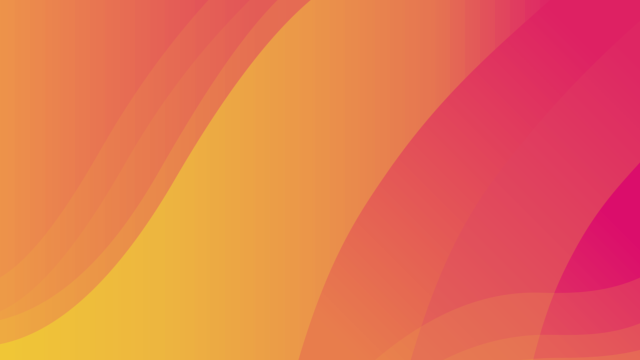
Reproduce this background procedurally as a WebGL 1 fragment shader.

```glsl
precision highp float;

uniform vec2 u_resolution;

// Cubic between two knots (x, height, slope), extended by straight lines
float arc(float x, vec3 a, vec3 b) {
  float w = b.x - a.x;
  float t = clamp((x - a.x) / w, 0.0, 1.0);
  float s = 1.0 - t;
  float y = mix(a.y, b.y, t * t * (3.0 - 2.0 * t));
  y += w * t * s * (a.z * s - b.z * t);
  return y + a.z * min(x - a.x, 0.0) + b.z * max(x - b.x, 0.0);
}

float wave(float x, vec3 a, vec3 b, vec3 c) {
  return x < b.x ? arc(x, a, b) : arc(x, b, c);
}

// Smooth coverage of the area under a wave
float under(vec2 p, vec3 a, vec3 b, vec3 c) {
  float y = wave(p.x, a, b, c);
  float slope = (wave(p.x + 0.002, a, b, c) - y) / 0.002;
  float d = (p.y - y) / sqrt(1.0 + slope * slope);
  float edge = 0.8 / u_resolution.y;
  return 1.0 - smoothstep(-edge, edge, d);
}

// Ramp position with faint steps
float ramp(float from, float to, float v) {
  float stepped = (floor(v * 24.0) + 0.5) / 24.0;
  return clamp((mix(v, stepped, 0.5) - from) / (to - from), 0.0, 1.0);
}

vec3 warmGradient(float x) {
  vec3 c = mix(vec3(0.94, 0.78, 0.21), vec3(0.93, 0.71, 0.25), ramp(0.0, 0.46, x));
  c = mix(c, vec3(0.92, 0.58, 0.29), ramp(0.46, 0.88, x));
  c = mix(c, vec3(0.90, 0.45, 0.32), ramp(0.88, 1.22, x));
  return mix(c, vec3(0.87, 0.14, 0.40), ramp(1.22, 1.53, x));
}

void main() {
  vec2 p = gl_FragCoord.xy / u_resolution * vec2(16.0 / 9.0, 1.0);
  float diagonal = p.x + p.y;

  // Upper left sheet, thinning in bands down to the warm gradient
  vec3 warm = warmGradient(p.x);
  vec3 color = mix(vec3(0.93, 0.58, 0.29), vec3(0.88, 0.27, 0.36), ramp(0.0, 0.7, p.x));
  color = mix(color, warm, 0.15 * under(p, vec3(0.0, 0.229, 0.6),
    vec3(0.28, 0.585, 1.75), vec3(0.579, 1.0, 1.1)));
  color = mix(color, warm, 0.12 * under(p, vec3(0.0, 0.135, 0.45),
    vec3(0.347, 0.545, 1.75), vec3(0.694, 1.0, 1.0)));
  color = mix(color, warm, 0.27 * under(p, vec3(0.0, 0.111, 0.25),
    vec3(0.44, 0.521, 1.75), vec3(0.771, 1.0, 1.0)));
  color = mix(color, warm, under(p, vec3(0.0, 0.044, 0.2),
    vec3(0.486, 0.502, 1.72), vec3(0.863, 1.0, 0.85)));

  // Pink sheets on the right, shaded along the diagonal
  vec3 coral = mix(vec3(0.91, 0.49, 0.30), vec3(0.87, 0.13, 0.39), ramp(1.0, 2.5, diagonal));
  color = mix(color, coral, under(p, vec3(0.829, 0.0, 3.4),
    vec3(1.072, 0.516, 1.45), vec3(1.55, 1.02, 0.9)));
  vec3 rose = mix(vec3(0.89, 0.39, 0.34), vec3(0.87, 0.15, 0.39), ramp(1.2, 2.6, diagonal));
  color = mix(color, rose, under(p, vec3(1.141, 0.0, 3.4),
    vec3(1.389, 0.525, 1.32), vec3(1.778, 0.942, 0.88)));
  vec3 magenta = mix(vec3(0.88, 0.22, 0.38), vec3(0.86, 0.05, 0.42), ramp(1.55, 2.1, diagonal));
  color = mix(color, magenta, under(p, vec3(1.481, 0.0, 4.0),
    vec3(1.597, 0.306, 1.85), vec3(1.778, 0.549, 1.1)));

  // Translucent amber waves along the lower right
  vec3 amber = vec3(0.93, 0.65, 0.28);
  color = mix(color, amber, 0.2 * under(p, vec3(1.042, 0.0, 0.85),
    vec3(1.5, 0.187, -0.03), vec3(1.778, 0.229, 0.45)));
  color = mix(color, amber, 0.2 * under(p, vec3(1.231, 0.0, 0.5),
    vec3(1.53, 0.07, -0.02), vec3(1.778, 0.102, 0.4)));
  color = mix(color, amber, 0.25 * under(p, vec3(1.447, 0.0, 0.1),
    vec3(1.55, 0.006, 0.0), vec3(1.778, 0.028, 0.25)));

  gl_FragColor = vec4(color, 1.0);
}
```
